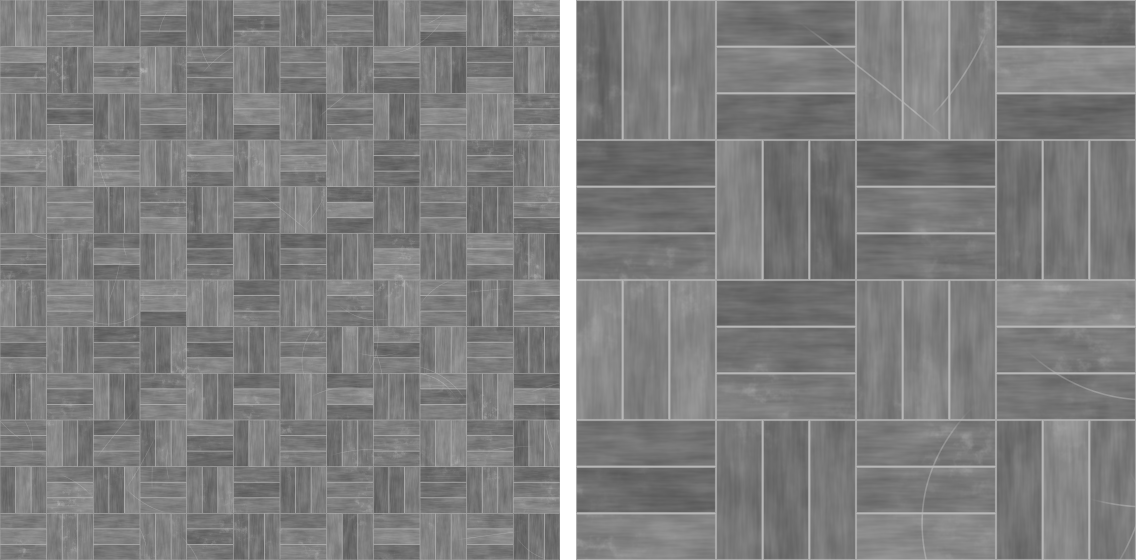
Left: the whole. Right: its middle third, enlarged.
Give the GLSL for this texture, as a Shadertoy shader.

```glsl
#define BLOCKS 12.0
#define PLANKS 3.0
#define JOINT_WIDTH 0.015
#define JOINT_TONE 0.72
#define DARK_PLANK 0.405
#define LIGHT_PLANK 0.545
#define GRAIN 0.085
#define MOTTLE 0.05
#define WEAR 0.17
#define SCRATCHES 44
#define SCRATCH_WIDTH 0.011
#define SCRATCH_TONE 0.12

float hash(vec2 p) {
    vec3 q = fract(vec3(p.xyx) * 0.1031);
    q += dot(q, q.yzx + 33.33);
    return fract((q.x + q.y) * q.z);
}

float cornerSlope(vec2 cell, vec2 offset) {
    float angle = 6.2832 * hash(cell);
    return dot(vec2(cos(angle), sin(angle)), offset);
}

float gradientNoise(vec2 p) {
    vec2 i = floor(p), f = p - i;
    vec2 u = f * f * f * (f * (f * 6.0 - 15.0) + 10.0);
    vec2 e = vec2(0.0, 1.0);
    float low = mix(cornerSlope(i, f), cornerSlope(i + e.yx, f - e.yx), u.x);
    float high = mix(cornerSlope(i + e, f - e), cornerSlope(i + e.yy, f - e.yy), u.x);
    return 1.4 * mix(low, high, u.y);
}

float fbm(vec2 p) {
    float sum = 0.0, amplitude = 0.55;
    for (int i = 0; i < 4; i++) {
        sum += amplitude * gradientNoise(p);
        p = mat2(1.6, 1.2, -1.2, 1.6) * p + 17.3;
        amplitude *= 0.55;
    }
    return sum;
}

// Share of a pixel covered by a line whose centre lies at the given distance
float lineCoverage(float dist, float width, float pixel) {
    float h = 0.5 * width, r = 0.5 * pixel;
    return max(min(dist + r, h) - max(dist - r, -h), 0.0) / pixel;
}

// Scattered, slightly bowed hairlines that fade at both ends
float scratches(vec2 p, float pixel) {
    float sum = 0.0;
    for (int i = 0; i < SCRATCHES; i++) {
        float n = float(i) + 1.0;
        vec2 centre = BLOCKS * vec2(hash(vec2(n, 3.0)), hash(vec2(n, 11.0)));
        float angle = 6.2832 * hash(vec2(n, 23.0));
        float reach = mix(0.25, 0.8, hash(vec2(n, 37.0)));
        float bow = hash(vec2(n, 51.0)) - 0.5;
        vec2 q = p - centre;
        q = vec2(dot(q, vec2(cos(angle), sin(angle))), dot(q, vec2(-sin(angle), cos(angle))));
        float dist = abs(q.y - bow * q.x * q.x) / sqrt(1.0 + 4.0 * bow * bow * q.x * q.x);
        float fade = 1.0 - smoothstep(0.5 * reach, reach, abs(q.x));
        sum += fade * lineCoverage(dist, SCRATCH_WIDTH, pixel);
    }
    return min(sum, 1.0);
}

void mainImage(out vec4 fragColor, in vec2 fragCoord) {
    vec2 p = BLOCKS * fragCoord / iResolution.xy;
    float pixel = BLOCKS / min(iResolution.x, iResolution.y);

    // Basket weave: alternate blocks turn their planks upright
    vec2 block = floor(p), f = p - block;
    bool upright = mod(block.x + block.y, 2.0) > 0.5;
    vec2 board = upright ? f.yx : f; // x along the plank, y across it
    float plank = floor(board.y * PLANKS);
    vec2 seed = block * vec2(PLANKS, 1.0) + vec2(plank, 7.0);
    float plankRandom = hash(seed);

    // Plank tone with lengthwise grain
    float tone = mix(DARK_PLANK, LIGHT_PLANK, plankRandom);
    vec2 shift = 90.0 * vec2(plankRandom, hash(seed + 61.0));
    float broadGrain = fbm(board * vec2(1.6, 9.0) + shift);
    float fineGrain = gradientNoise(board * vec2(4.0, 45.0) + shift);
    tone += GRAIN * (broadGrain + 0.25 * fineGrain);

    // Cloudy mottling and pale worn patches
    tone += MOTTLE * fbm(p * 3.0 + 40.0);
    float patches = smoothstep(-0.1, 0.6, fbm(p * 1.1 + 5.0));
    float flecks = smoothstep(-0.1, 0.7, fbm(p * 7.0 + 80.0));
    tone += WEAR * patches * flecks * mix(0.5, 1.0, hash(seed + 29.0));
    tone += SCRATCH_TONE * scratches(p, pixel);

    // Pale joints between planks, fainter ones around blocks
    float gap = abs(fract(board.y * PLANKS + 0.5) - 0.5) / PLANKS;
    bool inner = abs(board.y - 0.5) < 0.5 - 0.5 / PLANKS;
    vec2 edge = 0.5 - abs(f - 0.5);
    float joint = inner ? lineCoverage(gap, JOINT_WIDTH, pixel) : 0.0;
    joint = max(joint, 0.75 * lineCoverage(min(edge.x, edge.y), JOINT_WIDTH, pixel));
    tone = mix(tone, JOINT_TONE, joint);

    fragColor = vec4(vec3(tone), 1.0);
}
```
